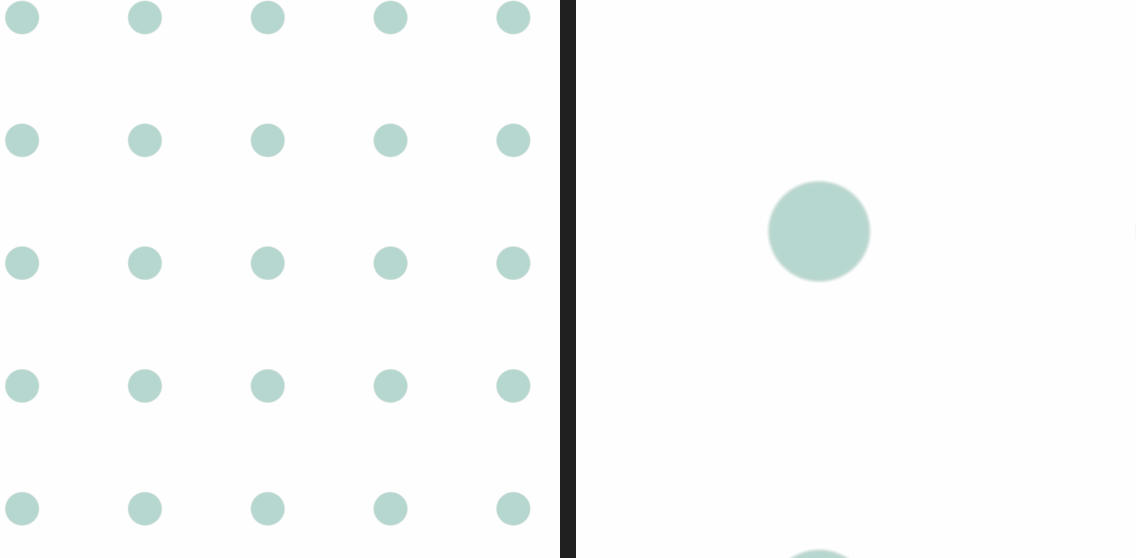
Left, the full canvas; right, a detail of the centre.
Reproduce this pattern procedurally as a Shadertoy shader.

```glsl
// Distance from p to the nearest dot edge on a square grid
float dotGrid(vec2 p, float pitch, float radius) {
    vec2 cell = p - pitch * round(p / pitch);
    return length(cell * vec2(1.0, 1.015)) - radius;
}

void mainImage(out vec4 fragColor, in vec2 fragCoord) {
    // Canvas widths, measured from the top left corner
    vec2 p = vec2(fragCoord.x, iResolution.y - fragCoord.y) / iResolution.x;
    float pixel = 1.0 / iResolution.x;

    // Five by five dots, offset toward the top left
    float d = dotGrid(p - vec2(0.0395, 0.0313), 0.2193, 0.0303);

    // Mint fill with a faint greyer rim
    vec3 mint = vec3(0.714, 0.843, 0.812);
    vec3 rim = vec3(0.745, 0.842, 0.815);
    vec3 ink = mix(mint, rim, smoothstep(-0.003, 0.0, d));

    // Soft edge on white
    float soft = max(pixel, 0.0016);
    float coverage = 1.0 - smoothstep(-soft, soft, d);
    fragColor = vec4(mix(vec3(0.998), ink, coverage), 1.0);
}
```
